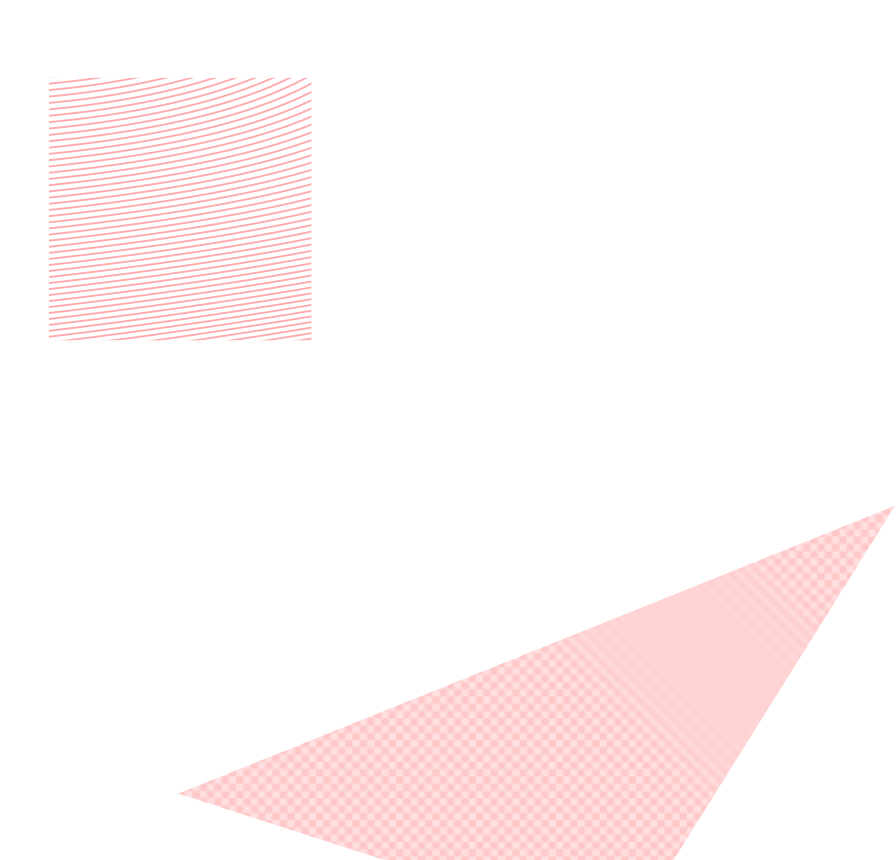
A WebGL 1 fragment shader for this background:

```glsl
precision highp float;
uniform vec2 u_resolution;

#define SQUARE_MIN vec2(0.0569, 0.6043)
#define SQUARE_SIZE 0.3052
#define TRI_LEFT vec2(0.2073, 0.0772)
#define TRI_TIP vec2(1.0407, 0.4119)
#define TRI_BASE vec2(0.7269, -0.0901)
#define LINE_WIDTH 0.0022
#define DOT_PERIOD 0.0169
#define CALM_CENTRE 1.068
#define LINE_COLOR vec3(1.0, 0.67, 0.68)
#define LIGHT_PINK vec3(1.0, 0.875, 0.875)
#define DEEP_PINK vec3(1.0, 0.782, 0.782)

const float TAU = 6.2831853;

// Coverage of a shape from its signed distance (negative inside)
float coverage(float dist, float pixel) {
  return clamp(0.5 - dist / pixel, 0.0, 1.0);
}

float boxDistance(vec2 p, vec2 centre, float halfSize) {
  vec2 d = abs(p - centre) - halfSize;
  return max(d.x, d.y);
}

// Signed distance to the line a-b, positive on its left
float edgeDistance(vec2 p, vec2 a, vec2 b) {
  vec2 dir = normalize(b - a);
  return dir.x * (p.y - a.y) - dir.y * (p.x - a.x);
}

float triangleDistance(vec2 p) {
  float top = edgeDistance(p, TRI_LEFT, TRI_TIP);
  float right = edgeDistance(p, TRI_TIP, TRI_BASE);
  float bottom = edgeDistance(p, TRI_BASE, TRI_LEFT);
  return max(top, max(right, bottom));
}

// Line number of the bent ruling; whole values lie on a line
float rulingPhase(vec2 p) {
  vec2 q = (p - SQUARE_MIN) / SQUARE_SIZE;
  float u = q.x;
  float v = 1.0 - q.y;
  float bend = 0.16 - 0.3 * v + 0.17 * v * v;
  float start = v + u * (0.09 + 0.03 * v) + u * u * bend;
  return start * (40.5 + 2.0 * start) + 0.1;
}

float ruling(vec2 p, float pixel) {
  float phase = rulingPhase(p);
  vec2 slope = vec2(rulingPhase(p + vec2(pixel, 0.0)),
                    rulingPhase(p + vec2(0.0, pixel))) - phase;
  float toLine = abs(fract(phase + 0.5) - 0.5);
  float dist = toLine * pixel / max(length(slope), 0.0001);
  return coverage(dist - 0.5 * LINE_WIDTH, pixel);
}

// Diagonal dots that fade to stripes and then to a calm band
vec3 dottedPink(vec2 p) {
  float across = p.x + p.y;
  float along = p.x - p.y;
  float away = abs(across - CALM_CENTRE);
  float dots = smoothstep(0.12, 0.23, away);
  float stripes = smoothstep(0.0, 0.16, away) * mix(0.3, 1.0, dots);
  float wave = stripes * cos(TAU * across / DOT_PERIOD)
             + dots * cos(TAU * along / DOT_PERIOD);
  return mix(LIGHT_PINK, DEEP_PINK, smoothstep(-1.0, 1.0, wave));
}

void main() {
  float pixel = 1.0 / u_resolution.y;
  vec2 p = gl_FragCoord.xy * pixel;
  vec3 color = vec3(1.0);

  // Ruled square
  float halfSize = 0.5 * SQUARE_SIZE;
  float square = coverage(boxDistance(p, SQUARE_MIN + halfSize, halfSize), pixel);
  color = mix(color, LINE_COLOR, square * ruling(p, pixel));

  // Dotted triangle
  color = mix(color, dottedPink(p), coverage(triangleDistance(p), pixel));

  gl_FragColor = vec4(color, 1.0);
}
```
